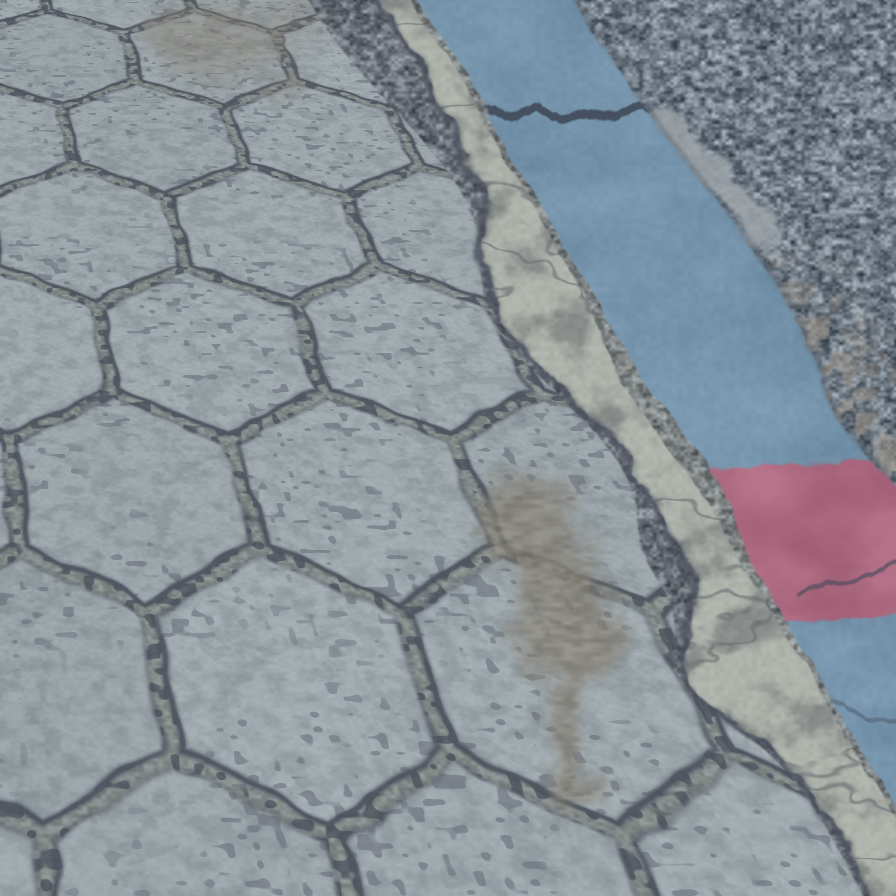
Give the GLSL for this texture, as a WebGL 2 fragment shader.

```glsl
#version 300 es
precision highp float;
// Worn hexagonal paving in perspective beside a painted kerb and coarse asphalt.
uniform vec2 u_resolution;
out vec4 fragColor;

float hash(vec2 p) {
  vec3 q = fract(vec3(p.xyx) * 0.1031);
  q += dot(q, q.yzx + 33.33);
  return fract((q.x + q.y) * q.z);
}

float noise(vec2 p) {
  vec2 i = floor(p), f = fract(p);
  f = f * f * (3.0 - 2.0 * f);
  return mix(mix(hash(i), hash(i + vec2(1, 0)), f.x),
             mix(hash(i + vec2(0, 1)), hash(i + vec2(1, 1)), f.x), f.y);
}

float fbm(vec2 p) {
  float sum = 0.0, amp = 0.5;
  for (int i = 0; i < 4; i++) {
    sum += amp * noise(p);
    p = mat2(1.6, 1.2, -1.2, 1.6) * p + 7.3;
    amp *= 0.5;
  }
  return sum / 0.9375;
}

float bump(float x, float centre, float width) {
  float d = (x - centre) / width;
  return exp(-d * d);
}

float segment(vec2 p, vec2 a, vec2 b) {
  vec2 pa = p - a, ba = b - a;
  return length(pa - ba * clamp(dot(pa, ba) / dot(ba, ba), 0.0, 1.0));
}

float inside(float d) { return smoothstep(-0.0025, 0.0025, d); }

// Offset from the nearest hexagon centre in xy, centre in zw
vec4 hexCell(vec2 g) {
  vec2 r = vec2(1.0, 1.7320508);
  vec2 a = mod(g, r) - 0.5 * r, b = mod(g - 0.5 * r, r) - 0.5 * r;
  vec2 local = dot(a, a) < dot(b, b) ? a : b;
  return vec4(local, g - local);
}

// Loose chips: light tops with dark gaps
vec3 gravel(vec2 p, vec3 base) {
  float chips = noise(p * vec2(130, 170)) * 0.6 + noise(p * vec2(260, 300)) * 0.4;
  return base + (chips - 0.5) * 0.55;
}

vec3 paving(vec2 p) {
  // Project the canvas onto the ground plane
  float depth = 1.911 - p.y;
  vec2 ground = vec2((p.x + 0.107) / (0.176 * depth) - 0.977, (12.0 - 11.68 / depth) * 0.866);
  vec2 wobble = vec2(noise(ground * 9.0), noise(ground * 9.0 + 40.0)) - 0.5;
  vec4 cell = hexCell(ground + wobble * 0.035);
  vec2 h = abs(cell.xy);
  float edge = 0.5 - max(h.x, 0.5 * h.x + 0.866 * h.y);
  float grain = fbm(ground * vec2(16, 22)), fine = noise(ground * vec2(55, 75));

  // Stone faces, each with its own tone, and scattered pits
  vec3 col = mix(vec3(0.56, 0.60, 0.62), vec3(0.62, 0.66, 0.68), smoothstep(0.25, 0.65, grain));
  col += (hash(floor(cell.zw * 4.0 + 0.5)) - 0.5) * 0.035 + (fine - 0.5) * 0.04;
  float pits = smoothstep(0.74, 0.84, noise(ground * vec2(22, 34) + 9.0));
  col = mix(col, vec3(0.39, 0.41, 0.46), pits * 0.55 * smoothstep(0.3, 0.6, noise(ground * 3.0)));

  // Sandy joints with broken dark edges
  float joint = 1.0 - smoothstep(0.018, 0.05, edge);
  col = mix(col, vec3(0.51, 0.53, 0.52) + (fine - 0.5) * 0.16, joint * 0.85);
  float lower = smoothstep(-0.3, 0.25, cell.y - 0.5 * cell.x);
  float dark = bump(edge, 0.033, 0.014) * (0.3 + 0.6 * lower);
  dark += joint * smoothstep(0.55, 0.72, noise(ground * vec2(26, 30))) * 0.7;
  col = mix(col, vec3(0.28, 0.30, 0.35), clamp(dark, 0.0, 0.85));

  // Brown silt
  float ragged = (fbm(p * 18.0) - 0.5) * 0.09;
  float silt = 1.0 - smoothstep(0.01, 0.065, segment(p, vec2(0.585, 0.42), vec2(0.64, 0.29)) + ragged - 0.015);
  silt = max(silt, 1.0 - smoothstep(0.0, 0.04, segment(p, vec2(0.64, 0.29), vec2(0.635, 0.13)) + ragged));
  silt = max(silt, 0.7 * (1.0 - smoothstep(0.0, 0.06, segment(p, vec2(0.2, 0.96), vec2(0.32, 0.95)) + ragged)));
  return mix(col, vec3(0.52, 0.50, 0.46) + (noise(p * vec2(90, 200)) - 0.5) * 0.13, silt * 0.75);
}

vec3 kerb(vec2 p, float t) {
  float mottling = fbm(p * vec2(14, 22));
  vec3 col = vec3(0.46, 0.58, 0.67) + (mottling - 0.5) * 0.10 + (noise(p * 170.0) - 0.5) * 0.03;
  float along = t + 0.07 * (p.x - 0.85) + (fbm(p * 40.0) - 0.5) * 0.012;
  vec3 red = vec3(0.68, 0.42, 0.51) + (mottling - 0.5) * 0.16;
  col = mix(col, red, inside(along - 0.521) * inside(0.697 - along));
  // Cross cracks
  float jag = (fbm(p * vec2(35, 8)) - 0.5) * 0.025;
  float crack = 1.0 - smoothstep(0.003, 0.007, abs(t - 0.126 + jag));
  crack += 0.6 * (1.0 - smoothstep(0.001, 0.004, abs(t - 0.655 + (p.x - 0.92) * 0.35 + jag))) * inside(p.x - 0.89);
  crack += 0.4 * (1.0 - smoothstep(0.001, 0.004, abs(t - 0.80 - (p.x - 0.97) * 0.4 + jag)));
  return mix(col, vec3(0.25, 0.29, 0.35), min(crack, 0.9));
}

void main() {
  vec2 p = gl_FragCoord.xy / u_resolution;
  float t = 1.0 - p.y;
  float rough = (fbm(p * 28.0) - 0.5) * 0.03;

  // Borders of the strips, left to right
  float gutterLeft = 0.43 + 0.545 * t - 0.062 * bump(t, 0.36, 0.11) - 0.072 * bump(t, 0.755, 0.075) + rough;
  float kerbLeft = 0.469 + 0.59 * t + 0.015 * bump(t, 0.53, 0.06) + rough * 0.5;
  float kerbRight = 0.638 + 0.68 * t + 0.014 * bump(t, 0.28, 0.08) - 0.02 * bump(t, 0.48, 0.06) + rough * 0.4;

  // Paving, then rubble filling the gap before the gutter
  vec3 col = paving(p);
  float rubble = 0.011 + 0.075 * (1.0 - smoothstep(0.0, 0.28, t)) + 0.035 * bump(t, 0.62, 0.06);
  col = mix(col, gravel(p, vec3(0.41, 0.43, 0.46)), 0.9 * inside(p.x - gutterLeft + rubble + rough));

  // Pale mortar gutter with stains and fine cracks
  float stain = fbm(p * vec2(22, 30) + 5.0);
  vec3 mortar = mix(vec3(0.53, 0.55, 0.54), vec3(0.68, 0.70, 0.67), smoothstep(0.28, 0.58, stain));
  float vein = 1.0 - smoothstep(0.0, 0.022, abs(fbm(p * vec2(7, 13) + 3.0) - 0.5));
  mortar = mix(mortar, vec3(0.38, 0.40, 0.42), vein * 0.55) + (noise(p * 190.0) - 0.5) * 0.05;
  col = mix(col, mortar, inside(p.x - gutterLeft));
  col = mix(col, vec3(0.29, 0.31, 0.36), 0.75 * bump(p.x, gutterLeft - 0.004, 0.006));

  // Gritty joint and painted kerb
  float grit = 0.008 + 0.022 * bump(t, 0.48, 0.12);
  col = mix(col, gravel(p, vec3(0.46, 0.48, 0.49)), 0.85 * inside(p.x - kerbLeft + grit));
  col = mix(col, kerb(p, t), inside(p.x - kerbLeft));

  // Asphalt, with tan grit and a pale spill along the kerb
  vec3 asphalt = gravel(p, vec3(0.44, 0.48, 0.52));
  float near = 1.0 - smoothstep(0.0, 0.13, p.x - kerbRight);
  float tan = near * smoothstep(0.22, 0.38, t) * smoothstep(0.4, 0.7, noise(p * 75.0));
  asphalt = mix(asphalt, vec3(0.60, 0.57, 0.53), tan * 0.65);
  float spill = segment(p, vec2(0.74, 0.86), vec2(0.85, 0.75)) + rough * 1.6;
  asphalt = mix(asphalt, vec3(0.61, 0.64, 0.66) + rough * 2.0, 0.85 * (1.0 - smoothstep(0.014, 0.026, spill)));
  col = mix(col, asphalt, inside(p.x - kerbRight));
  col = mix(col, vec3(0.33, 0.38, 0.43), 0.4 * bump(p.x, kerbRight + 0.003, 0.005));

  fragColor = vec4(clamp(col, 0.0, 1.0), 1.0);
}
```
